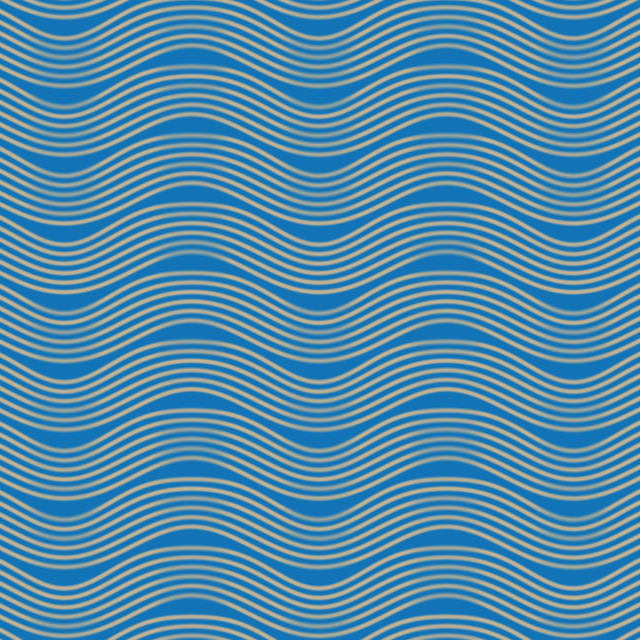
Write a three.js fragment shader that draws this pattern.

```glsl
// Stacked bands of six fine sand-coloured wave lines on a flat blue ground.
// Each line is a cosine plus a second harmonic that broadens the upper crests,
// so the blue gap between bands swells at crests and troughs and thins on slopes.

#define WAVES 2.514        // wave repeats across
#define CREST_X 0.2995     // position of the first crest
#define PITCH 0.10742      // height of one band repeat
#define TOP_Y 0.8642       // mid height of one band's top line
#define SPACING 0.01485    // step between lines in a band
#define AMPLITUDE 0.0316   // wave height, middle to crest
#define BROADEN vec2(0.0104, -0.0020) // crest broadening, top to bottom line
#define HALF_WIDTH 0.0033  // half of a line's thickness
#define SOFTNESS 0.0023    // edge blur
#define FADE 0.28          // unevenness of the flat stretches
#define BLUE vec3(0.07, 0.455, 0.715)
#define SAND vec3(0.765, 0.70, 0.58)

const int LINES = 6;
const float TAU = 6.28319;

varying vec2 vUv;

float hash(vec3 p) {
  p = fract(p * vec3(0.1031, 0.1130, 0.1377));
  p += dot(p, p.yzx + 33.33);
  return fract((p.x + p.y) * p.z);
}

// Coverage of one line, repeated up the canvas once per band
float waveLine(vec2 uv, float index) {
  float theta = (uv.x - CREST_X) * WAVES * TAU;
  float s = sin(theta);
  float c = cos(theta);
  float broaden = mix(BROADEN.x, BROADEN.y, index / float(LINES - 1));
  float height = TOP_Y - index * SPACING + AMPLITUDE * c + broaden * s * s;
  float slope = (2.0 * broaden * s * c - AMPLITUDE * s) * WAVES * TAU;

  // Nearest band, and distance measured across the stroke
  float bands = (uv.y - height) / PITCH;
  float band = floor(bands + 0.5);
  float dist = abs(bands - band) * PITCH / sqrt(1.0 + slope * slope);

  // Crests and troughs of some lines are paler and more blurred
  float flatness = smoothstep(0.5, 0.95, abs(c));
  float fade = flatness * hash(vec3(band + 20.0, index + 3.0, step(0.0, c) + 5.0));
  float blur = SOFTNESS * (1.0 + 0.6 * fade);
  float stroke = 1.0 - smoothstep(HALF_WIDTH - blur, HALF_WIDTH + blur, dist);
  return stroke * (1.0 - FADE * fade);
}

void main() {
  float ink = 0.0;
  for (int i = 0; i < LINES; i++) {
    ink = max(ink, waveLine(vUv, float(i)));
  }
  gl_FragColor = vec4(mix(BLUE, SAND, ink), 1.0);
}
```
